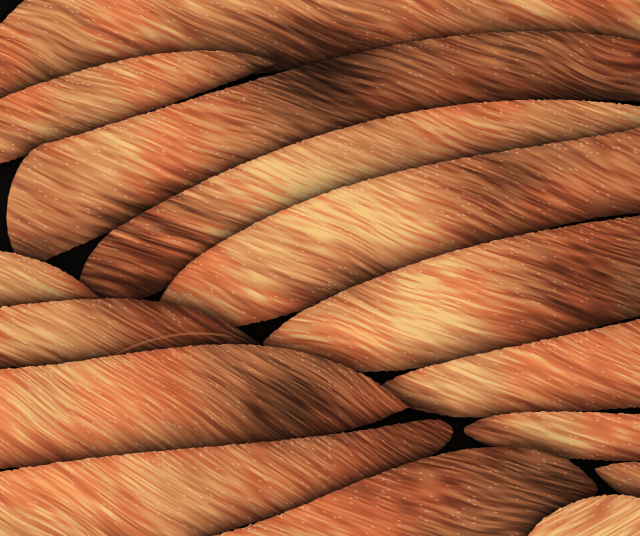
A Shadertoy shader for this texture:

```glsl
const float LEFT = -9.0, RIGHT = 129.0;   // strand ends beyond the frame
const float CAP = 7.0;                    // length of a rounded end
const float SHADOW_REACH = 2.0, SHADOW_DEPTH = 0.66;
const float FIBRE_CONTRAST = 0.33, FLECK_STRENGTH = 0.5;
const vec3 GAP = vec3(0.06, 0.05, 0.04);
const vec3 RED_TINT = vec3(1.05, 0.9, 0.85), GOLD_TINT = vec3(1.0, 1.03, 1.0);
const vec3 FLECK = vec3(0.98, 0.82, 0.66);
const vec3 RAMP[6] = vec3[6](
    vec3(0.12, 0.08, 0.06), vec3(0.30, 0.17, 0.11), vec3(0.54, 0.31, 0.20),
    vec3(0.74, 0.44, 0.28), vec3(0.86, 0.57, 0.37), vec3(0.96, 0.75, 0.49));
// Soft light and dark patches: centre, radius, amount
const vec4 PATCHES[12] = vec4[12](
    vec4(25, 29, 9, 0.22), vec4(53, 33, 7, 0.16), vec4(71, 41, 8, 0.2),
    vec4(75, 57, 9, 0.14), vec4(60, 16, 9, -0.35), vec4(93, 34, 7, -0.34),
    vec4(108, 53, 9, -0.35), vec4(54, 75, 8, -0.32), vec4(67, 52, 7, -0.34),
    vec4(26, 51, 8, -0.2), vec4(29, 39, 6, -0.25), vec4(58, 6, 7, -0.25));

float hash(vec2 p) {
    vec3 q = fract(p.xyx * 0.1031);
    q += dot(q, q.yzx + 33.33);
    return fract((q.x + q.y) * q.z);
}

float noise(vec2 p) {
    vec2 i = floor(p), f = fract(p), e = vec2(1, 0);
    f *= f * (3.0 - 2.0 * f);
    return mix(mix(hash(i), hash(i + e), f.x),
               mix(hash(i + e.yx), hash(i + e.xx), f.x), f.y);
}

// Cubic through four evenly spaced heights, s from 0 to 3
float curve(vec4 h, float s) {
    float a = s - 1.0, b = s - 2.0, c = s - 3.0;
    return dot(h, vec4(-a * b * c / 6.0, s * b * c / 2.0, -s * a * c / 2.0, s * a * b / 6.0));
}

float blend(vec4 v, float s) {
    float r = mix(v.x, v.y, smoothstep(0.0, 1.0, s));
    r = mix(r, v.z, smoothstep(1.0, 2.0, s));
    return mix(r, v.w, smoothstep(2.0, 3.0, s));
}

vec3 ramp(float tone) {
    vec3 c = RAMP[0];
    for (int i = 1; i < RAMP.length(); i++)
        c = mix(c, RAMP[i], clamp(tone * 5.0 - float(i - 1), 0.0, 1.0));
    return c;
}

void strand(inout vec3 col, vec2 p, float light, vec2 span, vec4 top, vec4 bottom, vec4 tones, float slope) {
    // Outline with rounded ends
    float scale = 3.0 / (span.y - span.x);
    float s = clamp((p.x - span.x) * scale, 0.0, 3.0);
    float yTop = curve(top, s), yBottom = curve(bottom, s);
    float mid = 0.5 * (yTop + yBottom);
    float inset = 1.0 - clamp(min(p.x - span.x, span.y - p.x) / CAP, 0.0, 1.0);
    float halfWidth = 0.5 * (yBottom - yTop) * sqrt(1.0 - inset * inset);
    float d = abs(p.y - mid) - halfWidth + max(0.0, max(span.x - p.x, p.x - span.y));
    d += 0.3 * (noise(p * 1.8) - 0.5);
    float cover = clamp(0.5 - d / max(fwidth(d), 0.001), 0.0, 1.0);

    // Combed fibres
    float across = p.y - slope * p.x + 2.5 * noise(p * 0.08);
    float broad = noise(vec2(p.x * 0.09, across)) - 0.5;
    float fine = noise(vec2(p.x * 0.25, across * 2.5) + 40.0) - 0.5;
    float place = clamp(s - (p.y - mid) * 0.7 * scale + broad * 0.6, 0.0, 3.0);
    float tone = blend(tones, place) + light + FIBRE_CONTRAST * (0.6 * broad + fine);
    float rise = (yBottom - p.y) / max(yBottom - yTop, 0.1);
    tone *= mix(0.64, 1.0, smoothstep(0.0, 0.42, rise + 0.25 * broad));
    tone *= mix(0.85, 1.0, smoothstep(0.0, 1.6, -d));
    float gold = smoothstep(0.2, 0.7, noise(p * 0.09 + slope * 9.0) + 0.7 * fine);
    vec3 wool = ramp(tone) * mix(RED_TINT, GOLD_TINT, gold);

    // Pale flecks, denser along the rim
    vec2 g = vec2(p.x, across * 2.5), f = fract(g) - 0.5;
    float rim = exp(-max(p.y - yTop, 0.0));
    float fleck = step(0.95 - 0.25 * rim, hash(floor(g))) * smoothstep(0.5, 0.1, length(f));
    wool = mix(wool, FLECK, fleck * FLECK_STRENGTH * smoothstep(0.1, 0.6, tone));

    // Contact shadow, then the strand itself
    col *= 1.0 - SHADOW_DEPTH * exp(-max(d, 0.0) / SHADOW_REACH);
    col = mix(col, wool, cover);
}

void mainImage(out vec4 fragColor, in vec2 fragCoord) {
    // Hundredths of the height, measured down from the top
    vec2 p = vec2(fragCoord.x, iResolution.y - fragCoord.y) * 100.0 / iResolution.y;
    float light = 0.0;
    vec2 ragged = p + 5.0 * (noise(vec2(p.x * 0.1, p.y - 0.4 * p.x)) - 0.5);
    for (int i = 0; i < PATCHES.length(); i++) {
        vec2 q = (ragged - PATCHES[i].xy) * vec2(0.7, 1) / PATCHES[i].z;
        light += PATCHES[i].w * exp(-dot(q, q));
    }
    vec3 col = GAP;

    // Upper bundle
    strand(col, p, light, vec2(LEFT, RIGHT), vec4(15, -20, -24, -24), vec4(21, 15, 11, 12), vec4(0.6, 0.74, 0.7, 0.86), 0.45);
    strand(col, p, light, vec2(LEFT, 52), vec4(21.8, 14.3, 9.8, 11.2), vec4(33.5, 26.8, 19.5, 12), vec4(0.6, 0.68, 0.76, 0.42), 0.4);
    strand(col, p, light, vec2(1.2, RIGHT), vec4(28.8, 16, 6.5, 10.1), vec4(52, 33.5, 21, 20), vec4(0.64, 0.62, 0.46, 0.32), 0.35);
    strand(col, p, light, vec2(14.6, RIGHT), vec4(47, 27.6, 19, 21.5), vec4(61, 44.4, 31, 26.5), vec4(0.52, 0.8, 0.72, 0.8), 0.4);
    strand(col, p, light, vec2(29.3, RIGHT), vec4(53.5, 35.4, 27.9, 21.5), vec4(62.5, 56, 44.5, 39.7), vec4(0.8, 0.82, 0.64, 0.48), 0.4);
    strand(col, p, light, vec2(49, RIGHT), vec4(62.3, 49.7, 42.8, 39), vec4(66, 69, 63.5, 57), vec4(0.82, 0.88, 0.7, 0.42), 0.35);
    // Right side
    strand(col, p, light, vec2(70.5, RIGHT), vec4(71, 65.9, 61.7, 57), vec4(74, 78, 76.7, 76.3), vec4(0.52, 0.84, 0.78, 0.68), 0.45);
    strand(col, p, light, vec2(86.5, RIGHT), vec4(78.5, 76.8, 77.1, 77.5), vec4(82, 85, 86, 86.5), vec4(0.45, 0.8, 0.8, 0.5), 0.3);
    strand(col, p, light, vec2(111, RIGHT), vec4(86.2), vec4(89, 92.8, 94.3, 95), vec4(0.6), 0.5);
    // Left side and foreground
    strand(col, p, light, vec2(LEFT, 19), vec4(46, 46.8, 49.5, 55.5), vec4(58, 57.2, 56.8, 56), vec4(0.8, 0.88, 0.85, 0.65), 0.4);
    strand(col, p, light, vec2(LEFT, 48.5), vec4(58, 56.2, 56.2, 63.6), vec4(69, 68, 66.3, 64.7), vec4(0.75, 0.8, 0.5, 0.2), 0.5);
    strand(col, p, light, vec2(LEFT, 76.5), vec4(68.6, 66.6, 64.4, 75.5), vec4(88, 86.5, 83.8, 76.5), vec4(0.86, 0.8, 0.58, 0.48), 0.7);
    strand(col, p, light, vec2(LEFT, 84.5), vec4(90, 84.9, 82, 77), vec4(104, 104, 95.5, 84), vec4(0.8, 0.84, 0.66, 0.28), 0.65);
    strand(col, p, light, vec2(34, 111.5), vec4(101, 92.8, 84, 88.5), vec4(110, 110, 105, 94), vec4(0.8, 0.7, 0.44, 0.26), 0.3);
    strand(col, p, light, vec2(95, RIGHT), vec4(102, 94, 92.5, 98), vec4(115), vec4(0.83), -0.6);

    // One loose hair
    float hair = abs(p.y - 62.2 - 0.0165 * (p.x - 37.0) * (p.x - 37.0));
    hair = smoothstep(0.35, 0.1, hair) * smoothstep(19.0, 26.0, p.x) * smoothstep(45.0, 40.0, p.x);
    col = mix(col, RAMP[3], 0.5 * hair);
    fragColor = vec4(col, 1.0);
}
```
